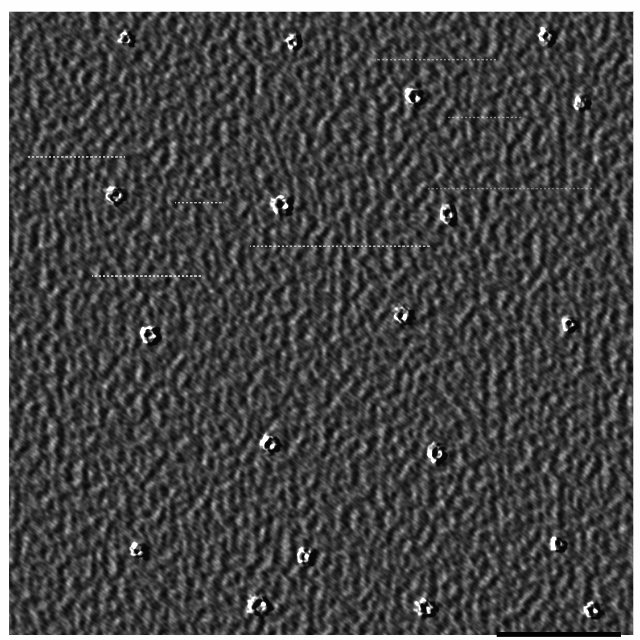
Reproduce this texture procedurally as a WebGL 1 fragment shader.

```glsl
precision highp float;
uniform vec2 u_resolution;

// Layout, in units of the canvas
const vec2 FIELD_MIN = vec2(0.0143, 0.0078);
const vec2 FIELD_MAX = vec2(0.9896, 0.9818);
const vec2 BAR_MIN = vec2(0.776, 0.005);
const vec2 BAR_MAX = vec2(0.970, 0.0125);
const vec3 PAPER = vec3(0.995);

// Grain relief
const vec2 GRAIN_FREQ = vec2(74.0, 56.0);
const float FINE_AMOUNT = 0.35;
const vec2 LIGHT_STEP = vec2(0.0038, -0.0013);
const float RELIEF_GAIN = 2.9;
const vec2 HATCH_ALONG = vec2(0.8, -0.6);
const vec2 HATCH_FREQ = vec2(70.0, 240.0);
const float HATCH_AMOUNT = 1.1;

// Ring particles
const int PARTICLES = 19;
const float RING_RADIUS = 0.0095;
const float RING_WIDTH = 0.0046;
const float RING_HEIGHT = 1.9;
const float RING_WARP = 0.0075;

// Dotted scan faults
const int FAULTS = 7;
const float DOT_PITCH = 0.0065;
const float FAULT_WIDTH = 0.0012;

// Tone curve: level, slope, curvature
const vec3 TONE = vec3(0.23, 0.12, 0.018);

float hash(vec2 p) {
    vec3 q = fract(p.xyx * 0.1031);
    q += dot(q, q.yzx + 33.33);
    return fract((q.x + q.y) * q.z);
}

float cornerSlope(vec2 cell, vec2 offset) {
    float angle = 6.2832 * hash(cell);
    return dot(vec2(cos(angle), sin(angle)), offset);
}

float gradientNoise(vec2 p) {
    vec2 i = floor(p);
    vec2 f = p - i;
    vec2 w = f * f * f * (f * (f * 6.0 - 15.0) + 10.0);
    vec2 e = vec2(1.0, 0.0);
    float low = mix(cornerSlope(i, f), cornerSlope(i + e.xy, f - e.xy), w.x);
    float high = mix(cornerSlope(i + e.yx, f - e.yx), cornerSlope(i + e.xx, f - e.xx), w.x);
    return mix(low, high, w.y);
}

float grainHeight(vec2 p) {
    vec2 q = p * GRAIN_FREQ;
    return gradientNoise(q) + FINE_AMOUNT * gradientNoise(q * 2.1 + 17.3);
}

// Irregular raised rings, spread by a low-discrepancy sequence
float ringHeight(vec2 p) {
    float warp = RING_WARP * gradientNoise(p * 130.0 + 41.0);
    float height = 0.0;
    for (int k = 0; k < PARTICLES; k++) {
        float id = float(k) + 1.0;
        vec2 spot = fract(id * vec2(0.7549, 0.5698) + vec2(0.13, 0.37));
        spot.y = smoothstep(0.0, 1.0, spot.y);
        vec2 d = p - mix(FIELD_MIN, FIELD_MAX, 0.03 + 0.94 * spot);
        d.x *= 1.0 + 0.3 * hash(vec2(id, 5.0));
        float radius = RING_RADIUS * mix(0.65, 1.15, hash(vec2(id, 9.0)));
        float t = (length(d) + warp - radius) / RING_WIDTH;
        height += RING_HEIGHT * exp(-t * t);
    }
    return height;
}

float surface(vec2 p) {
    return grainHeight(p) + ringHeight(p);
}

// Bright dots along short horizontal runs
float scanFaults(vec2 p, float pixel) {
    float dots = smoothstep(0.25, 0.6, 0.5 + 0.5 * cos(6.2832 * p.x / DOT_PITCH));
    float mask = 0.0;
    for (int k = 0; k < FAULTS; k++) {
        float id = float(k) + 1.0;
        float y = 0.97 - 0.53 * pow(hash(vec2(id, 21.0)), 1.5);
        float start = hash(vec2(id, 33.0)) * 0.85;
        float span = mix(0.06, 0.34, hash(vec2(id, 47.0)));
        float line = 1.0 - smoothstep(FAULT_WIDTH - 0.5 * pixel, FAULT_WIDTH + 0.5 * pixel, abs(p.y - y));
        float run = step(start, p.x) * step(p.x, start + span);
        mask = max(mask, line * run * mix(0.4, 0.9, hash(vec2(id, 58.0))));
    }
    return mask * dots;
}

float boxMask(vec2 p, vec2 low, vec2 high, float pixel) {
    vec2 inside = min(p - low, high - p);
    return smoothstep(-0.5 * pixel, 0.5 * pixel, min(inside.x, inside.y));
}

void main() {
    vec2 p = gl_FragCoord.xy / u_resolution;
    float pixel = 1.0 / min(u_resolution.x, u_resolution.y);

    // Side-lit slope plus fine diagonal hatching
    float slope = RELIEF_GAIN * (surface(p + LIGHT_STEP) - surface(p - LIGHT_STEP));
    vec2 across = vec2(-HATCH_ALONG.y, HATCH_ALONG.x);
    vec2 hatch = vec2(dot(p, HATCH_ALONG), dot(p, across)) * HATCH_FREQ;
    slope = max(slope + HATCH_AMOUNT * gradientNoise(hatch + 300.0), -3.0);

    float shade = clamp(TONE.x + slope * (TONE.y + slope * TONE.z), 0.0, 1.0);
    shade = mix(shade, 0.9, scanFaults(p, pixel));

    // Frame and scale bar
    vec3 color = mix(PAPER, vec3(shade), boxMask(p, FIELD_MIN, FIELD_MAX, pixel));
    color = mix(color, vec3(0.0), boxMask(p, BAR_MIN, BAR_MAX, pixel));
    gl_FragColor = vec4(color, 1.0);
}
```
